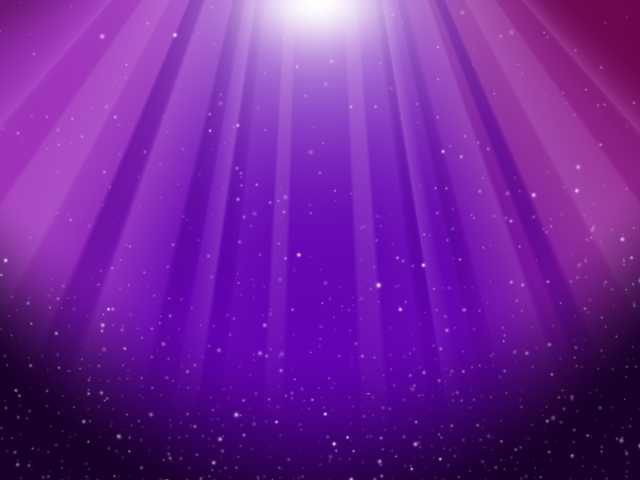
Give the GLSL for this background, as a Shadertoy shader.

```glsl
// Violet stage light: curved shafts fan out from a white glow at the top,
// over a gradient that sinks into darkness and thickening star dust below.
// Each pixel is traced back up its shaft to a fan position, where bands lie.

const float CENTRE_X = 0.495;     // light position, share of the width
const float FAN_SPREAD = 3.14;    // how quickly shafts lean outward
const float SHAFT_SOFTNESS = 0.0035;
const vec3 VIOLET = vec3(0.39, 0.01, 0.70);
const vec3 HAZE = vec3(0.60, 0.30, 0.78);
const vec3 ORCHID = vec3(0.62, 0.20, 0.73);
const vec3 PLUM = vec3(0.56, 0.14, 0.55);
const vec3 LEFT_CORNER = vec3(0.42, 0.08, 0.46);
const vec3 RIGHT_CORNER = vec3(0.42, 0.02, 0.31);
const vec3 LAVENDER = vec3(0.85, 0.74, 0.93);
const vec3 SHAFT_LIGHT = vec3(0.82, 0.56, 0.88);
const vec3 SHAFT_SHADE = vec3(0.31, 0.00, 0.56);
const vec3 NIGHT = vec3(0.09, 0.00, 0.16);
const vec3 STAR = vec3(0.97, 0.84, 1.00);

// Shafts per side: inner edge, outer edge, strength at each (negative = shade)
const int SHAFTS = 9;
const vec4 LEFT_SHAFTS[SHAFTS] = vec4[](
    vec4(0.045, 0.066, 0.20, 0.24), vec4(0.066, 0.109, 0.00, 0.07),
    vec4(0.109, 0.125, -0.20, -0.42), vec4(0.128, 0.151, 0.30, 0.08),
    vec4(0.151, 0.174, -0.30, -0.60), vec4(0.174, 0.233, 0.06, 0.24),
    vec4(0.236, 0.264, -0.35, -0.50), vec4(0.264, 0.306, 0.10, 0.14),
    vec4(0.306, 0.365, 0.32, 0.20));
const vec4 RIGHT_SHAFTS[SHAFTS] = vec4[](
    vec4(0.057, 0.083, 0.20, 0.24), vec4(0.083, 0.123, 0.00, 0.07),
    vec4(0.123, 0.135, -0.35, -0.50), vec4(0.135, 0.153, 0.30, 0.04),
    vec4(0.168, 0.184, -0.55, -0.25), vec4(0.184, 0.231, 0.07, 0.24),
    vec4(0.247, 0.266, -0.60, -0.50), vec4(0.266, 0.309, 0.10, 0.14),
    vec4(0.309, 0.372, 0.30, 0.16));

float hash(vec2 p) {
    vec3 q = fract(vec3(p.xyx) * 0.1031);
    q += dot(q, q.yzx + 33.33);
    return fract((q.x + q.y) * q.z);
}

// Solves u + FAN_SPREAD * u^1.5 * depth = x for the fan position u
float fanPosition(float x, float depth) {
    float u = x / (1.0 + 1.5 * depth);
    for (int i = 0; i < 5; i++) {
        float root = sqrt(u);
        float error = u + FAN_SPREAD * u * root * depth - x;
        u = max(u - error / (1.0 + 1.5 * FAN_SPREAD * root * depth), 0.0);
    }
    return u;
}

float shaftStrength(float u, vec4 shaft) {
    float inside = smoothstep(-SHAFT_SOFTNESS, SHAFT_SOFTNESS, u - shaft.x)
                 * smoothstep(-SHAFT_SOFTNESS, SHAFT_SOFTNESS, shaft.y - u);
    float across = clamp((u - shaft.x) / (shaft.y - shaft.x), 0.0, 1.0);
    return inside * mix(shaft.z, shaft.w, across);
}

// One jittered star per occupied grid cell
float starLayer(vec2 p, float cellSize, float radius, float density, float seed) {
    vec2 cell = floor(p / cellSize);
    vec2 id = cell + seed;
    vec2 jitter = 0.2 + 0.6 * vec2(hash(id), hash(id + 71.3));
    float distanceToStar = length(p - (cell + jitter) * cellSize);
    float size = radius * mix(0.6, 1.1, hash(id + 13.7));
    float brightness = mix(0.25, 1.0, pow(hash(id + 29.1), 2.0));
    float present = step(hash(id + 47.9), density);
    return present * brightness * exp(-pow(distanceToStar / size, 2.0));
}

void mainImage(out vec4 fragColor, in vec2 fragCoord) {
    float x = (fragCoord.x - CENTRE_X * iResolution.x) / iResolution.y;
    float depth = 1.0 - fragCoord.y / iResolution.y;
    float u = fanPosition(abs(x), depth);
    bool onLeft = x < 0.0;

    // Backdrop: violet middle, pink flanks, deep corners
    vec3 color = mix(VIOLET, HAZE, 0.42 * (1.0 - smoothstep(0.0, 0.55, depth)));
    color = mix(color, onLeft ? ORCHID : PLUM, smoothstep(0.12, 0.36, u));
    float corner = onLeft ? smoothstep(0.42, 0.66, u) : smoothstep(0.35, 0.53, u);
    color = mix(color, onLeft ? LEFT_CORNER : RIGHT_CORNER, corner);

    // Shafts of light and shade, with one faint outer ridge
    float strength = 0.22 * exp(-abs(u - 0.43) / (u < 0.43 ? 0.004 : 0.018));
    for (int i = 0; i < SHAFTS; i++) {
        vec4 shaft = onLeft ? LEFT_SHAFTS[i] : RIGHT_SHAFTS[i];
        strength += shaftStrength(u, shaft);
    }
    strength *= 1.0 - smoothstep(0.4, 0.98, depth);
    color = mix(color, SHAFT_LIGHT, max(strength, 0.0));
    color = mix(color, SHAFT_SHADE, max(-strength, 0.0));

    // Source glow and white core
    float glow = exp(-pow(length(vec2(x, depth)) / 0.24, 1.6));
    color = mix(color, LAVENDER, 0.85 * glow);
    color = mix(color, vec3(1.0), exp(-dot(vec2(x / 0.13, depth / 0.085),
                                         vec2(x / 0.13, depth / 0.085))));

    // Darkness curving up at both sides
    color = mix(color, NIGHT, smoothstep(0.72, 1.14, depth + 0.8 * x * x));

    // Star dust, denser toward the floor
    vec2 p = vec2(x, depth);
    float crowd = depth * depth;
    float stars = starLayer(p, 0.047, 0.0042, 0.10 + 0.32 * crowd, 11.0)
                + 0.6 * starLayer(p, 0.029, 0.0030, 0.07 + 0.40 * crowd, 137.0)
                + 0.4 * starLayer(p, 0.021, 0.0026, 0.03 + 0.40 * crowd, 293.0);
    fragColor = vec4(mix(color, STAR, min(stars, 1.0)), 1.0);
}
```
